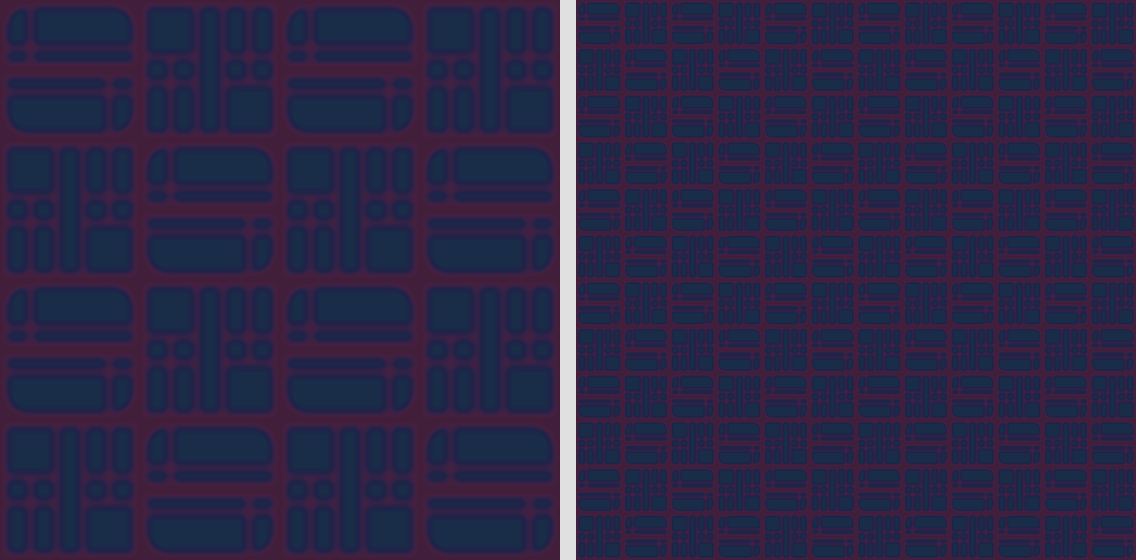
Left: one tile. Right: repeated 3 by 3.
This pattern is drawn by a WebGL 2 fragment shader. Its source:

```glsl
#version 300 es
precision highp float;
// Basket weave of two soft panels in a checkerboard: long chamfered blocks and
// a five-column lattice. Each panel is a sum of blurred boxes, folded by its
// half-turn symmetry, and the resulting field is coloured through a ramp.

uniform vec2 u_resolution;
out vec4 outColor;

const float CELLS = 4.0;          // panels across and down (even, so it tiles)
const float UNITS = 192.0;        // design units per panel
const float MARGIN = 10.5;        // panel edge to first block
const float PITCH = 36.0;         // lattice spacing
const float BLOCK = 27.0;         // width of one lattice block
const float BLUR = 10.4;          // half width of soft edges, below MARGIN
const float CHAMFER = 16.0;       // corner cut on the long blocks
const vec2 WIDE_ROW = vec2(10.5, 61.5);
const vec2 THIN_ROW = vec2(70.5, 84.0);

const int STOPS = 6;
const float LEVELS[STOPS] = float[](0.0, 0.12, 0.36, 0.60, 0.86, 1.0);
const vec3 RAMP[STOPS] = vec3[](
    vec3(0.255, 0.118, 0.225),    // gutter
    vec3(0.270, 0.124, 0.250),    // wine halo
    vec3(0.205, 0.135, 0.275),    // purple
    vec3(0.125, 0.135, 0.282),    // navy rim
    vec3(0.112, 0.148, 0.284),    // blue
    vec3(0.100, 0.176, 0.284));   // teal core

float softEdge(float d) {
    return smoothstep(-BLUR, BLUR, d);
}

// Blurred interval from range.x to range.y
float band(float x, vec2 range) {
    return softEdge(x - range.x) - softEdge(x - range.y);
}

// Blurred interval covering lattice blocks first..last
float span(float x, float first, float last) {
    return band(x, MARGIN + PITCH * vec2(first, last) + vec2(0.0, BLOCK));
}

// Horizontal panel: a short and a long piece in a wide and a thin row
float longPanel(vec2 p) {
    float pieces = span(p.x, 0.0, 0.0) + span(p.x, 1.0, 4.0);
    float rows = band(p.y, WIDE_ROW) + band(p.y, THIN_ROW);
    float sideDistance = min(p.x, UNITS - p.x);
    float cut = (sideDistance + p.y - 2.0 * MARGIN - CHAMFER) * inversesqrt(2.0);
    return pieces * rows * softEdge(cut);
}

// Lattice panel: square, full-height bar, two short bars and a row of dots
float latticePanel(vec2 p) {
    float square = span(p.x, 0.0, 1.0);
    float bar = span(p.x, 2.0, 2.0) * span(p.y, 0.0, 4.0);
    float shortBars = span(p.x, 3.0, 3.0) + span(p.x, 4.0, 4.0);
    float dots = shortBars + span(p.x, 0.0, 0.0) + span(p.x, 1.0, 1.0);
    return bar + (square + shortBars) * span(p.y, 0.0, 1.0)
               + dots * span(p.y, 2.0, 2.0);
}

vec3 rampColor(float level) {
    vec3 color = RAMP[0];
    for (int i = 1; i < STOPS; i++) {
        float t = clamp((level - LEVELS[i - 1]) / (LEVELS[i] - LEVELS[i - 1]), 0.0, 1.0);
        color = mix(color, RAMP[i], t);
    }
    return color;
}

void main() {
    vec2 uv = gl_FragCoord.xy / u_resolution;
    vec2 grid = vec2(uv.x, 1.0 - uv.y) * CELLS;   // y runs downwards
    vec2 cell = floor(grid);
    vec2 p = fract(grid) * UNITS;

    // Half-turn symmetry: the lower half is the upper half rotated
    if (p.y > 0.5 * UNITS) p = UNITS - p;

    bool isLong = mod(cell.x + cell.y, 2.0) < 0.5;
    float field = isLong ? longPanel(p) : latticePanel(p);
    outColor = vec4(rampColor(field), 1.0);
}
```
